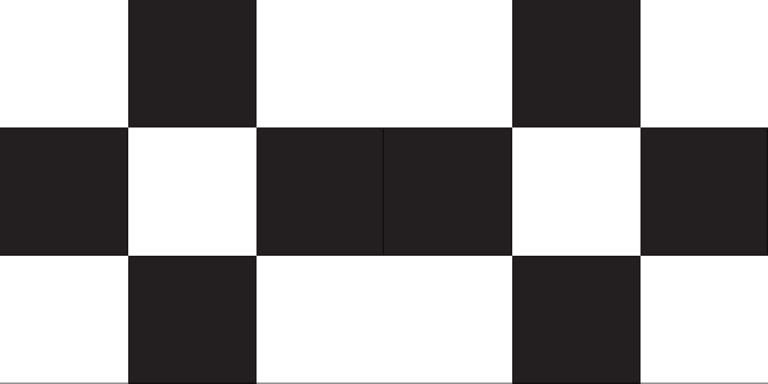
Reproduce this pattern procedurally as a WebGL 1 fragment shader.

```glsl
precision highp float;
// Two square tiles of a black and white checker, with fine dark rims and seams.

uniform vec2 u_resolution;

const vec3 PAPER = vec3(1.0);
const vec3 INK = vec3(0.137, 0.122, 0.126);
const vec3 RIM_INK = vec3(0.07, 0.06, 0.06);
const vec3 BASE_GRAY = vec3(0.56);
const vec2 TILES = vec2(2.0, 1.0);
const float CELL_START = 0.334;    // edges of the middle cell within a tile
const float CELL_END = 0.668;
const float LINE_WIDTH = 0.0039;   // rim, seam and base line, in tile heights

// Antialiased step, with a ramp one pixel wide
vec2 edge(vec2 at, vec2 p, vec2 pixel) {
  return clamp((p - at) / pixel + 0.5, 0.0, 1.0);
}

void main() {
  vec2 pixel = TILES / u_resolution;
  vec2 tile = fract(gl_FragCoord.xy * pixel);

  // Checker: dark where exactly one of the middle bands covers the point
  vec2 middle = edge(vec2(CELL_START), tile, pixel)
              - edge(vec2(CELL_END), tile, pixel);
  float dark = middle.x + middle.y - 2.0 * middle.x * middle.y;

  // Thin darker rims along the inner cell edges
  vec2 toEdge = min(abs(tile - CELL_START), abs(tile - CELL_END));
  vec2 rims = 1.0 - edge(vec2(LINE_WIDTH), toEdge, pixel);

  // Seam down the right side of each tile
  float seam = edge(vec2(1.0 - LINE_WIDTH), tile, pixel).x;
  float rim = max(max(rims.x, rims.y), seam);

  // Gray line along the base of the white cells
  float base = 1.0 - edge(vec2(LINE_WIDTH), tile, pixel).y;

  vec3 ground = mix(PAPER, BASE_GRAY, base);
  vec3 ink = mix(INK, RIM_INK, max(rim, base));
  gl_FragColor = vec4(mix(ground, ink, dark), 1.0);
}
```
